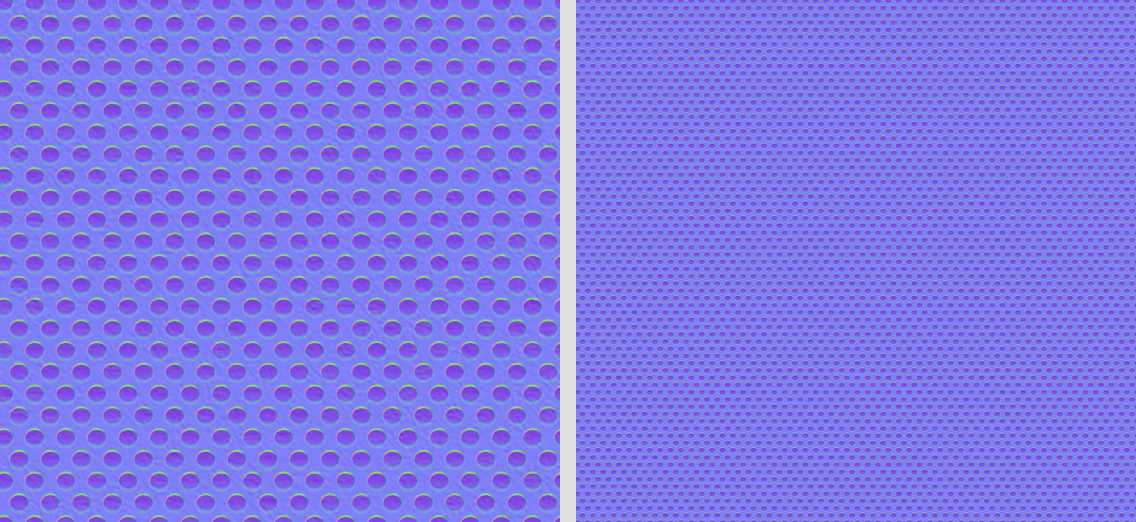
Left: one tile. Right: repeated 3 by 3.
This texture map is drawn by a WebGL 2 fragment shader. Its source:

```glsl
#version 300 es
precision highp float;

uniform vec2 u_resolution;
out vec4 fragColor;

// Layout: the even row count lets the half-cell stagger wrap
const vec2 GRID = vec2(18.0, 24.0);
const vec2 ORIGIN = vec2(0.117, 0.85);    // centre of an odd row's dent, in cells
const float CELL_ASPECT = 0.70;           // cell height / cell width
const float RADIUS = 0.33;                // dent radius, in cell widths

// Dent profile, in dent radii
const vec2 FLOOR_SIZE = vec2(0.89, 0.73);
const float FLOOR_LIFT = 0.07;
const float EDGE = 0.09;

// Surface grain
const vec2 GRAIN_FREQ = vec2(170.0, 158.0);
const vec2 PATCH_FREQ = vec2(42.0, 39.0);
const vec2 STREAK_FREQ = vec2(66.0, 192.0);
const float GRAIN_AMOUNT = 0.10;
const float STREAK_AMOUNT = 0.09;
const float DENT_VARIATION = 0.04;

// Colours
const vec3 FLAT = vec3(0.50, 0.495, 0.98);
const vec3 FLOOR_HIGH = vec3(0.50, 0.28, 0.88);
const vec3 FLOOR_LOW = vec3(0.50, 0.37, 0.94);
const vec3 LIP = vec3(0.47, 0.61, 0.87);
const vec3 RIM_TOP = vec3(0.51, 0.86, 0.45);
const vec3 RIM_LEFT = vec3(0.75, 0.61, 0.65);
const vec3 RIM_RIGHT = vec3(0.30, 0.66, 0.65);

float hash(vec2 cell) {
    uvec2 q = uvec2(ivec2(cell)) * uvec2(1597u, 3812u) + uvec2(77u, 191u);
    uint n = (q.x ^ (q.y * 2654u)) * 73856u + q.y;
    n = (n ^ (n >> 15)) * 40503u;
    n = (n ^ (n >> 13)) * 69069u;
    return float((n ^ (n >> 16)) & 65535u) / 65535.0;
}

// Value noise that wraps over the unit square
float noise(vec2 uv, vec2 freq) {
    vec2 p = uv * freq;
    vec2 i = floor(p);
    vec2 f = p - i;
    f = f * f * (3.0 - 2.0 * f);
    vec2 a = mod(i, freq);
    vec2 b = mod(i + 1.0, freq);
    return mix(mix(hash(a), hash(vec2(b.x, a.y)), f.x),
               mix(hash(vec2(a.x, b.y)), hash(b), f.x), f.y);
}

// Slope of the noise, per noise cell
vec2 noiseSlope(vec2 uv, vec2 freq) {
    vec2 e = 0.4 / freq;
    return vec2(noise(uv + vec2(e.x, 0.0), freq) - noise(uv - vec2(e.x, 0.0), freq),
                noise(uv + vec2(0.0, e.y), freq) - noise(uv - vec2(0.0, e.y), freq));
}

// Rim tint by direction from the dent centre
vec3 rimColor(vec2 dir) {
    vec3 side = dir.x < 0.0 ? RIM_LEFT : RIM_RIGHT;
    vec3 arc = mix(RIM_TOP, side, smoothstep(0.30, 0.90, abs(dir.x)));
    return mix(LIP, arc, smoothstep(-0.20, 0.35, dir.y));
}

void main() {
    vec2 uv = gl_FragCoord.xy / u_resolution;

    // Staggered cells
    vec2 g = uv * GRID - ORIGIN;
    float row = floor(g.y + 0.5);
    g.x -= 0.5 * (1.0 - mod(row, 2.0));
    float column = floor(g.x + 0.5);
    float vary = hash(mod(vec2(column, row), GRID));
    vec2 p = (g - vec2(column, row)) * vec2(1.0, CELL_ASPECT) / RADIUS;

    // Dent and its sloping floor
    float d = length(p);
    vec2 dir = p / max(d, 0.001);
    float dent = 1.0 - smoothstep(1.0 - EDGE, 1.0 + EDGE, d);
    float bottom = smoothstep(0.0, -0.7, p.y);
    float soft = mix(EDGE, 0.20, bottom);
    float q = length((p - vec2(0.0, FLOOR_LIFT)) / FLOOR_SIZE);
    float inside = 1.0 - smoothstep(1.0 - soft, 1.0 + soft, q);
    vec3 floorColor = mix(FLOOR_LOW, FLOOR_HIGH, smoothstep(-0.6, 0.5, p.y));
    floorColor.g += (vary - 0.5) * DENT_VARIATION;
    vec3 color = mix(FLAT, mix(rimColor(dir), floorColor, inside), dent);

    // Patchy embossed grain, with flat streaks on the floors
    float rough = smoothstep(0.25, 0.80, noise(uv, PATCH_FREQ));
    vec2 relief = noiseSlope(uv, GRAIN_FREQ) * GRAIN_AMOUNT * mix(0.3, 1.0, rough);
    vec2 streak = noiseSlope(uv, STREAK_FREQ) * vec2(0.4, 1.0) * STREAK_AMOUNT;
    relief += streak * inside * mix(0.4, 1.0, vary);
    color += vec3(relief, -0.3 * length(relief));

    fragColor = vec4(clamp(color, 0.0, 1.0), 1.0);
}
```
